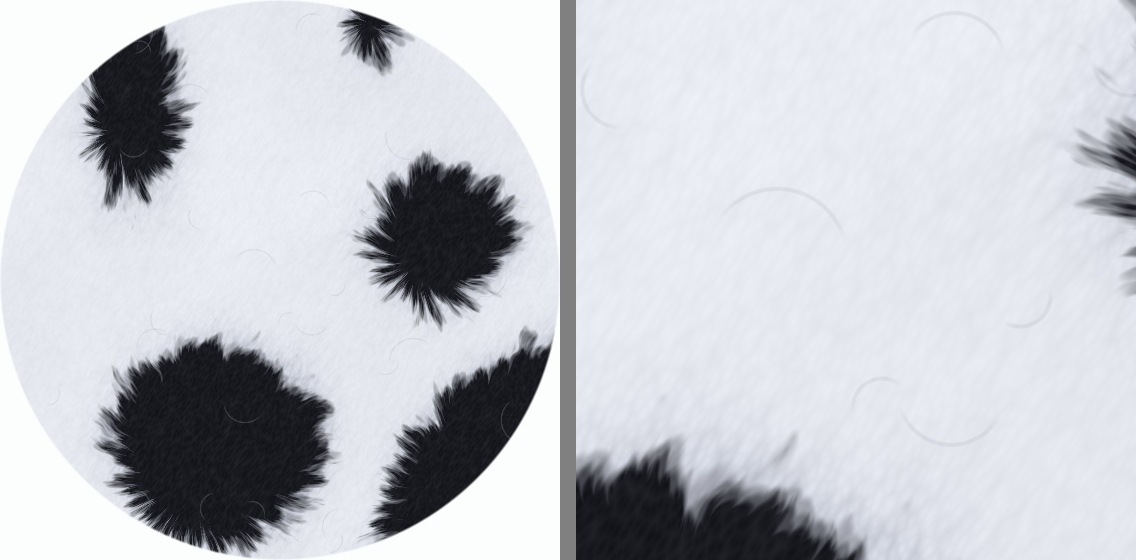
Left, the full canvas; right, a detail of the centre.
A WebGL 2 fragment shader for this texture:

```glsl
#version 300 es
precision highp float;

uniform vec2 u_resolution;
out vec4 fragColor;

const float TAU = 6.28319;

vec2 hash2(vec2 c) {
    return fract(sin(vec2(dot(c, vec2(127.1, 311.7)), dot(c, vec2(269.5, 183.3)))) * 43758.5);
}

mat2 rotation(float angle) {
    float c = cos(angle), s = sin(angle);
    return mat2(c, s, -s, c);
}

// Distance to the nearest jittered cell point; x repeats after period cells
float cellular(vec2 q, float period, float seed) {
    vec2 base = floor(q);
    float nearest = 4.0;
    for (int j = -1; j <= 1; j++) {
        for (int i = -1; i <= 1; i++) {
            vec2 cell = base + vec2(i, j);
            vec2 key = vec2(mod(cell.x, period), cell.y) + seed;
            vec2 offset = cell + hash2(key) - q;
            nearest = min(nearest, dot(offset, offset));
        }
    }
    return sqrt(nearest);
}

// Layered sines, roughly -1 to 1
float waves(vec2 p, float frequency) {
    float sum = 0.0, weight = 0.5;
    for (int i = 0; i < 4; i++) {
        p = rotation(1.1) * p + 0.37;
        sum += weight * sin(p.x * frequency + 1.7 * sin(p.y * frequency * 0.8));
        frequency *= 1.8;
        weight *= 0.55;
    }
    return sum;
}

float ellipseDistance(vec2 v, float radius, float stretch) {
    return (length(v * vec2(stretch, 1.0 / stretch) / radius) - 1.0) * radius;
}

// Share of dark hair at a point, with strands fanning out from a pivot
float furCoverage(vec2 v, float d, float radius, float seed) {
    vec2 fan = v + radius * vec2(0.25, 0.4);
    float turn = atan(fan.x, fan.y) / TAU + 0.008 * waves(v + seed, 22.0);
    float reach = length(fan);
    float tufts = floor(radius * 230.0);
    float tuft = cellular(vec2(turn * tufts, reach * 11.0), tufts, seed);
    float cover = 0.0;
    for (int k = 0; k < 4; k++) {
        float layer = float(k);
        float strands = floor(radius * (480.0 + 270.0 * layer));
        float strand = cellular(vec2(turn * strands, reach * (20.0 + 4.0 * layer)), strands, seed + layer + 5.0);
        float edge = d + 0.055 * (tuft - 0.46) + 0.04 * (strand - 0.45) + 0.007 * (layer - 1.3);
        cover += 0.25 * (1.0 - smoothstep(-0.009, 0.009, edge));
    }
    return cover;
}

// Thin curled hair drawn as part of a ring
float strayHair(vec2 p, vec2 center, float radius, float facing, float width) {
    vec2 v = rotation(facing) * (p - center);
    float line = 1.0 - smoothstep(0.3 * width, width, abs(length(v) - radius));
    return line * smoothstep(0.3, 0.8, v.x / radius);
}

void main() {
    float shortSide = min(u_resolution.x, u_resolution.y);
    vec2 p = (gl_FragCoord.xy - 0.5 * u_resolution) / shortSide + 0.5;
    float pixel = 1.0 / shortSide;

    // Dark patches on a skewed lattice
    float cover = 0.0, nearest = 1.0;
    for (int c = 0; c < 2; c++) {
        for (int r = 0; r < 2 + c; r++) {
            float column = float(c), row = float(r);
            vec2 center = vec2(0.24 + 0.43 * column, 0.81 + 0.17 * column)
                + row * vec2(0.15 - 0.04 * column, 0.2 * column - 0.6);
            float radius = mix(0.113, 0.05, column) + 0.073 * row;
            float stretch = 1.0 + 0.38 * pow(cos(row * TAU * 0.25), 2.0);
            vec2 v = p - center;
            float d = ellipseDistance(rotation(0.05 + 0.35 * column * row) * v, radius, stretch);
            d += 0.016 * waves(p + column, 15.0);
            nearest = min(nearest, d);
            if (abs(d) < 0.1) cover = max(cover, furCoverage(v, d, radius, 11.0 * column + 3.0 * row));
            else if (d < 0.0) cover = 1.0;
        }
    }

    // Combed pile, shared by both hair colours
    vec2 combed = rotation(0.55) * (p + 0.012 * waves(p, 14.0));
    float pile = cellular(combed * vec2(75.0, 24.0), 512.0, 31.0) - 0.45;
    float fine = cellular(combed * vec2(210.0, 80.0), 512.0, 47.0) - 0.45;
    float fringe = exp(-max(nearest, 0.0) / 0.025);

    vec3 pale = vec3(0.905, 0.915, 0.942) + 0.014 * waves(p, 9.0);
    pale -= (0.018 + 0.08 * fringe) * pile + (0.022 + 0.06 * fringe) * fine;
    pale -= vec3(0.11, 0.105, 0.09) * fringe;
    vec3 dark = vec3(0.098, 0.1, 0.125) + 0.03 * pile + 0.055 * fine;
    vec3 color = mix(pale, dark, cover);

    // Loose hairs
    for (int i = 0; i < 36; i++) {
        vec2 spot = hash2(vec2(float(i), 7.0));
        vec2 shape = hash2(vec2(float(i), 19.0));
        float hair = strayHair(p, spot, 0.015 + 0.03 * shape.x, TAU * shape.y, max(0.0018, pixel));
        color = mix(color, vec3(0.52, 0.53, 0.58), hair * mix(0.13, 0.3, cover));
    }

    // Round cut on a white ground
    float outside = smoothstep(-1.5 * pixel, 1.5 * pixel, length(p - 0.5) - 0.499);
    color = mix(color, vec3(0.99, 0.995, 0.995), outside);
    fragColor = vec4(color, 1.0);
}
```
